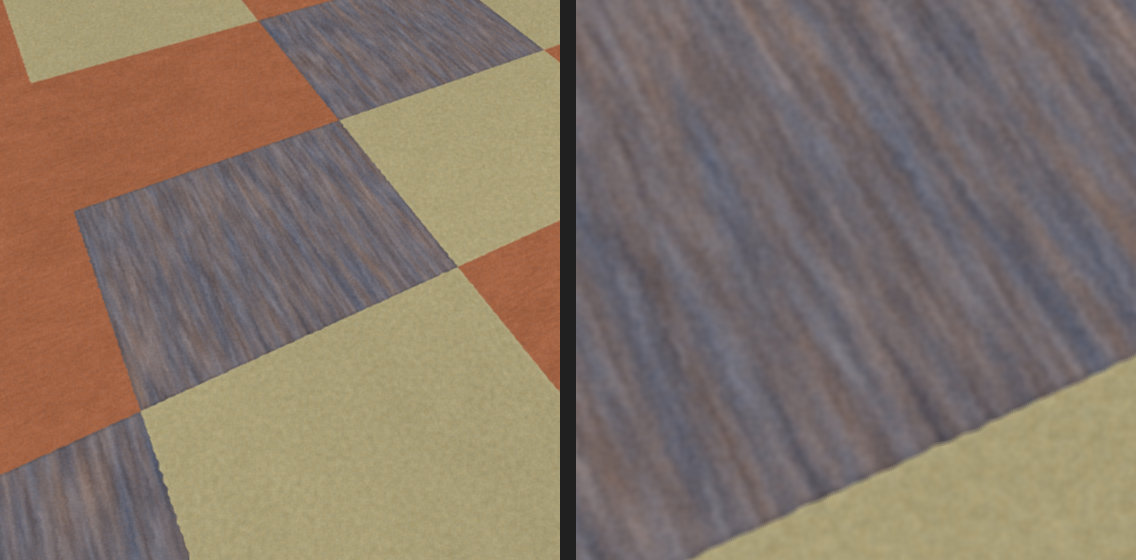
Left, the full canvas; right, a detail of the centre.
A Shadertoy shader for this pattern:

```glsl
// Carpet tiles in cream, rust and streaked grey, laid in diagonals and seen in perspective.

vec2 hashGradient(vec2 cell) {
    vec3 q = fract(cell.xyx * vec3(0.1031, 0.1030, 0.0973));
    q += dot(q, q.yzx + 33.33);
    return 2.0 * fract((q.xx + q.yz) * q.zy) - 1.0;
}

float gradientNoise(vec2 p) {
    vec2 i = floor(p), f = p - i;
    vec2 w = f * f * f * (f * (f * 6.0 - 15.0) + 10.0);
    float a = dot(hashGradient(i), f);
    float b = dot(hashGradient(i + vec2(1, 0)), f - vec2(1, 0));
    float c = dot(hashGradient(i + vec2(0, 1)), f - vec2(0, 1));
    float d = dot(hashGradient(i + 1.0), f - 1.0);
    return mix(mix(a, b, w.x), mix(c, d, w.x), w.y);
}

// Canvas (y down) to floor, where each tile is one unit square
vec2 floorPosition(vec2 p) {
    mat3 floorToCanvas = mat3(0.5634, -0.1310, 0.1478,
                              0.0648,  0.1962, -0.2186,
                              0.1315,  0.3776, 1.0);
    vec3 q = inverse(floorToCanvas) * vec3(p, 1.0);
    return q.xy / q.z;
}

// 0 grey, 1 cream, 2 rust
int tileKind(vec2 tile) {
    bool rustCorner = tile.x < 0.0 && tile.y < 1.0;
    return rustCorner ? 2 : int(mod(tile.x + tile.y + 0.5, 3.0));
}

vec3 greyTile(vec2 p) {
    float broad = gradientNoise(p * vec2(16.0, 2.0));
    float strand = gradientNoise(p * vec2(48.0, 4.5) + 17.0);
    float thread = gradientNoise(p * vec2(95.0, 9.0) + 41.0);
    float tint = gradientNoise(p * vec2(34.0, 3.0) + 73.0);
    vec3 color = vec3(0.435, 0.405, 0.422);
    color += 0.05 * broad + 0.10 * strand + 0.09 * thread;
    return color + vec3(0.07, 0.0, -0.07) * (tint + 0.5 * broad);
}

vec3 creamTile(vec2 p) {
    float blotch = gradientNoise(p * 9.0 + 5.0);
    float loopPile = gradientNoise(p * vec2(60.0, 45.0));
    return vec3(0.66, 0.62, 0.465) + 0.018 * blotch + 0.045 * loopPile;
}

vec3 rustTile(vec2 p) {
    float blotch = gradientNoise(p * vec2(5.0, 10.0) + 9.0);
    float weft = gradientNoise(p * vec2(22.0, 70.0));
    return vec3(0.63, 0.385, 0.265) + vec3(0.04, 0.03, 0.025) * (blotch + 1.3 * weft);
}

vec3 carpet(vec2 p) {
    // Frayed cut edges
    p += 0.006 * vec2(gradientNoise(p * 45.0), gradientNoise(p * 45.0 + 31.0));
    vec2 tile = floor(p);
    vec2 toEdge = 0.5 - abs(p - tile - 0.5);
    float seam = 1.0 - smoothstep(0.002, 0.014, min(toEdge.x, toEdge.y));
    int kind = tileKind(tile);
    if (kind == 0) return greyTile(p) * (1.0 - 0.12 * seam);
    if (kind == 1) return creamTile(p) + 0.02 * seam;
    return rustTile(p);
}

void mainImage(out vec4 fragColor, in vec2 fragCoord) {
    vec2 uv = fragCoord / iResolution.xy;
    vec2 canvas = vec2(uv.x, 1.0 - uv.y);

    // Soft focus: average a 3 by 3 footprint
    vec3 color = vec3(0.0);
    for (int y = -1; y <= 1; y++)
        for (int x = -1; x <= 1; x++)
            color += carpet(floorPosition(canvas + 0.0013 * vec2(x, y))) / 9.0;

    // Fine grain and uneven light
    color += 0.035 * gradientNoise(uv * 210.0) + 0.025 * gradientNoise(uv * 95.0 + 50.0);
    color += vec3(0.02, 0.0, -0.02) * gradientNoise(uv * 120.0 + 90.0);
    color *= 1.0 + 0.04 * gradientNoise(uv * 2.5 + 3.0);
    fragColor = vec4(color, 1.0);
}
```
